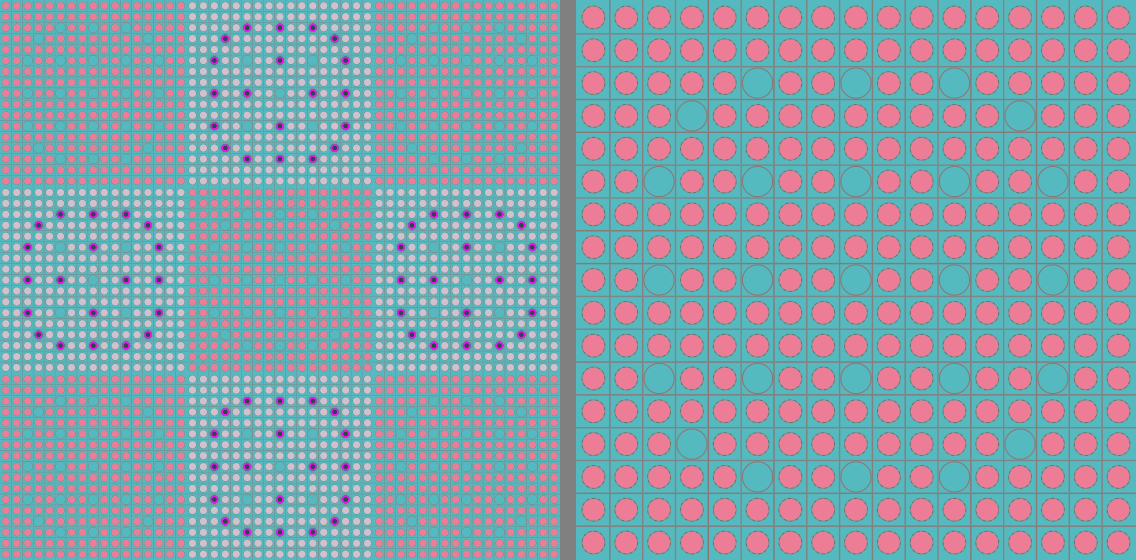
Left, the full canvas; right, a detail of the centre.
A Shadertoy shader for this pattern:

```glsl
// Checkerboard of 3 x 3 square lattices, each 17 x 17 round pins with open tubes and ringed rods.

// Layout: lengths share one unit, a block is BLOCK units wide
const float BLOCKS = 3.0;
const float BLOCK = 21.5;
const float PITCH = 1.26;
const float LAST_PIN = 8.0;          // pin indices run from -8 to 8

// Radii and line widths
const float PIN_RADIUS = 0.412;
const float PIN_EDGE = 0.457;
const float TUBE_INNER = 0.561;
const float TUBE_OUTER = 0.602;
const float ROD_CORE = 0.214;
const float ROD_INNER = 0.241;
const float ROD_OUTER = 0.427;
const float ROD_EDGE = 0.470;
const float GRID_HALF_WIDTH = 0.028;
const float EDGE_DASHES = 12.0;

// Colours
const vec3 WATER = vec3(0.33, 0.73, 0.75);
const vec3 PINK = vec3(0.93, 0.49, 0.59);
const vec3 PALE = vec3(0.83, 0.75, 0.80);
const vec3 MAGENTA = vec3(0.96, 0.05, 0.96);
const vec3 CORE = vec3(0.10, 0.32, 0.25);
const vec3 CORE_EDGE = vec3(0.25, 0.08, 0.27);
const vec3 GRID = vec3(0.55, 0.46, 0.46);
const vec3 EDGE_GREEN = vec3(0.36, 0.48, 0.42);
const vec3 EDGE_RED = vec3(0.62, 0.50, 0.51);

// Pixel coverage of the region where distance is negative
float cover(float dist, float pixel) {
    return clamp(0.5 - dist / pixel, 0.0, 1.0);
}

// Pixel coverage of a ring, true for rings thinner than a pixel
float ring(float r, float inner, float outer, float pixel) {
    return cover(r - outer, pixel) - cover(r - inner, pixel);
}

// Slow variation between neighbours, 0 to 1, from layered sines
float variation(vec2 index) {
    return 0.5 + 0.3 * sin(dot(index, vec2(2.3, 1.7))) + 0.2 * sin(dot(index, vec2(-3.1, 4.9)));
}

// Tube sites: every third pin, with the far corners drawn inward
bool isTubeSite(float near, float far) {
    bool onThirds = mod(near, 3.0) < 0.5 && mod(far, 3.0) < 0.5;
    bool inward = near > 4.5 && near < 5.5 && far < 5.5;
    return (onThirds && far < 6.5 && near < 5.5) || inward;
}

// Thin lines between the cells of one block
float gridLines(vec2 q, float pixel) {
    vec2 line = floor(q / PITCH) + 0.5;
    vec2 dist = abs(q - line * PITCH);
    vec2 strength = vec2(variation(vec2(line.x, 0.0)), variation(vec2(0.0, line.y)));
    strength = mix(vec2(0.7), vec2(1.0), strength) * step(abs(line), vec2(LAST_PIN));
    float across = ring(dist.x, -GRID_HALF_WIDTH, GRID_HALF_WIDTH, pixel) * strength.x;
    float down = ring(dist.y, -GRID_HALF_WIDTH, GRID_HALF_WIDTH, pixel) * strength.y;
    return max(across, down);
}

// Solid pin with a broken two-tone edge
vec3 drawPin(vec3 col, vec2 offset, vec2 pin, vec3 fill, float pixel) {
    float r = length(offset);
    float angle = atan(offset.y, offset.x + 1e-5);
    float dash = 0.5 + 0.5 * sin(EDGE_DASHES * angle + 6.0 * variation(pin));
    vec3 edge = mix(EDGE_GREEN, EDGE_RED, smoothstep(0.25, 0.75, dash));
    col = mix(col, edge, ring(r, PIN_RADIUS, PIN_EDGE, pixel));
    return mix(col, fill, cover(r - PIN_RADIUS, pixel));
}

// Ringed rod standing inside a tube
vec3 drawRod(vec3 col, float r, float pixel) {
    col = mix(col, CORE_EDGE, ring(r, ROD_OUTER, ROD_EDGE, pixel));
    col = mix(col, MAGENTA, cover(r - ROD_OUTER, pixel));
    col = mix(col, CORE_EDGE, cover(r - ROD_INNER, pixel));
    return mix(col, CORE, cover(r - ROD_CORE, pixel));
}

void mainImage(out vec4 fragColor, in vec2 fragCoord) {
    vec2 p = fragCoord / iResolution.xy * BLOCKS;
    float pixel = BLOCKS * BLOCK / min(iResolution.x, iResolution.y);

    // Block, then nearest pin within it
    vec2 block = floor(p);
    bool paleBlock = mod(block.x + block.y, 2.0) > 0.5;
    vec2 q = (fract(p) - 0.5) * BLOCK;
    vec2 pin = clamp(floor(q / PITCH + 0.5), -LAST_PIN, LAST_PIN);
    vec2 offset = q - pin * PITCH;
    float r = length(offset);
    float near = min(abs(pin.x), abs(pin.y));
    float far = max(abs(pin.x), abs(pin.y));

    vec3 col = mix(WATER, GRID, gridLines(q, pixel));

    if (isTubeSite(near, far)) {
        // Inner diagonal tubes and the centre stay open
        bool open = near == far && far < 4.0;
        col = mix(col, GRID, ring(r, TUBE_INNER, TUBE_OUTER, pixel));
        if (paleBlock && !open) col = drawRod(col, r, pixel);
    } else {
        col = drawPin(col, offset, pin, paleBlock ? PALE : PINK, pixel);
    }

    fragColor = vec4(col, 1.0);
}
```
